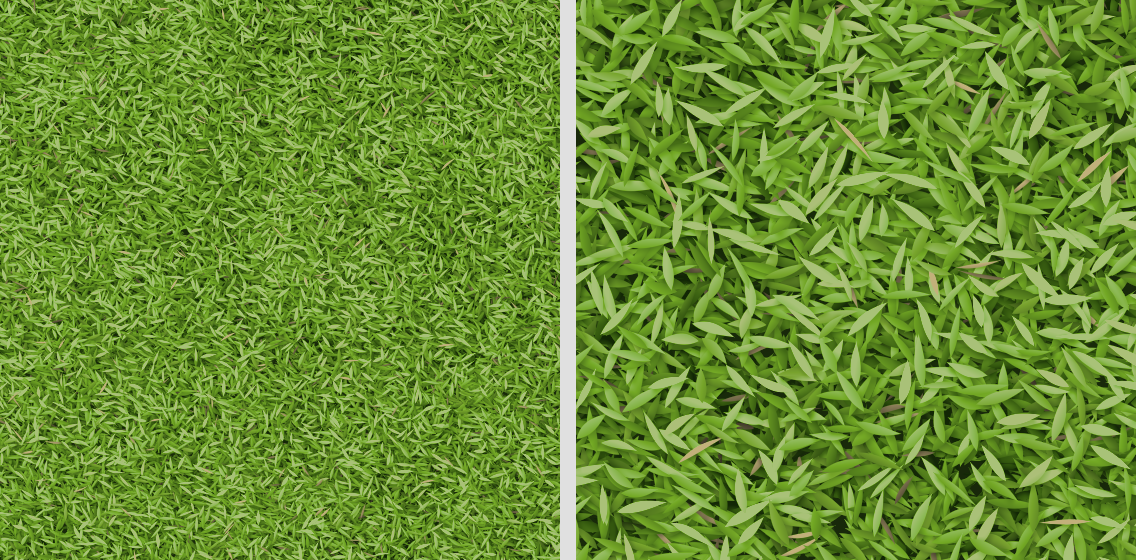
Left, the full canvas; right, a detail of the centre.
Reproduce this texture procedurally as a WebGL 2 fragment shader.

```glsl
#version 300 es
precision highp float;
// Dense short lawn seen from above: layered, tapered grass blades with a few dry ones.

#define CELLS 54.0          // grid cells across the canvas, one blade per cell and layer
#define LAYERS 12           // stacked blade layers, lowest first
#define HALF_LENGTH 0.0165  // longest half blade
#define HALF_WIDTH 0.0033   // widest half blade
#define LIGHT_FALLOFF 0.76  // light left after each layer
#define SHADOW 0.32         // strength of the shadow under a blade
#define PATCHINESS 0.14     // broad light and dark areas
#define DRY_SHARE 0.035     // part of the blades that are straw
#define LEAN 1.2            // favoured blade direction, radians
#define SPREAD 4.2          // range of directions, radians

uniform vec2 u_resolution;
out vec4 fragColor;

float hash(vec2 p) {
  return fract(sin(dot(p, vec2(12.9898, 78.233))) * 43758.5453);
}

vec4 hash4(vec2 p) {
  return vec4(hash(p), hash(p + 0.31), hash(p + 0.57), hash(p + 0.83));
}

float valueNoise(vec2 p) {
  vec2 i = floor(p), f = fract(p);
  f = f * f * (3.0 - 2.0 * f);
  return mix(mix(hash(i), hash(i + vec2(1, 0)), f.x),
             mix(hash(i + vec2(0, 1)), hash(i + vec2(1, 1)), f.x), f.y);
}

float ramp(float from, float to, float x) {
  return clamp((x - from) / (to - from), 0.0, 1.0);
}

// Colour of living grass from deep shade (0) to full light (1)
vec3 grassColor(float tone) {
  vec3 c = vec3(0.07, 0.15, 0.02);
  c = mix(c, vec3(0.19, 0.33, 0.05), ramp(0.04, 0.18, tone));
  c = mix(c, vec3(0.33, 0.50, 0.11), ramp(0.18, 0.42, tone));
  c = mix(c, vec3(0.45, 0.66, 0.14), ramp(0.42, 0.67, tone));
  c = mix(c, vec3(0.56, 0.73, 0.35), ramp(0.67, 0.86, tone));
  return mix(c, vec3(0.66, 0.76, 0.47), ramp(0.86, 1.0, tone));
}

// Paints one blade over surface, which holds (tone, dryness)
vec2 paintBlade(vec2 surface, vec2 toPixel, vec2 id, float height, float pixel) {
  vec4 look = hash4(id + 0.13);
  vec4 shape = hash4(id + 0.47);
  float angle = LEAN + SPREAD * (shape.x - 0.5);
  vec2 along = vec2(cos(angle), sin(angle));
  vec2 across = vec2(-along.y, along.x);

  float halfLength = HALF_LENGTH * mix(0.6, 1.0, shape.y);
  float isDry = step(look.x, DRY_SHARE);
  float halfWidth = HALF_WIDTH * mix(0.55, 1.0, shape.z) * (1.0 - 0.4 * isDry);
  float u = dot(toPixel, along) / halfLength;
  float bend = (shape.w - 0.5) * 0.003;
  float side = dot(toPixel, across) - bend * (u * u - 0.4);

  // Soft shadow, shifted away from the light
  float shadowSide = abs(side + dot(vec2(-0.001, 0.0012), across));
  float shadow = (1.0 - smoothstep(0.0, 2.2 * halfWidth, shadowSide))
               * (1.0 - smoothstep(0.6, 1.0, abs(u)));
  surface.x *= 1.0 - SHADOW * shadow;

  // Lens outline, broader toward the root
  float outline = halfWidth * (1.0 - u * u) * (1.0 - 0.3 * clamp(u, -1.0, 1.0));
  float cover = 1.0 - smoothstep(-pixel, pixel, abs(side) - outline);

  float tone = -0.04 + 0.62 * height + 0.68 * look.y;
  tone += 0.10 * clamp(side / halfWidth, -1.0, 1.0) + 0.08 * clamp(u, -1.0, 1.0);
  float dryness = max(isDry, 0.2 * pow(look.z, 4.0));
  return mix(surface, vec2(tone, dryness), cover);
}

void main() {
  float size = min(u_resolution.x, u_resolution.y);
  vec2 uv = gl_FragCoord.xy / size;
  float pixel = 0.7 / size;
  vec2 surface = vec2(0.03, 0.15);

  for (int layer = 0; layer < LAYERS; layer++) {
    float level = float(layer);
    float height = pow(LIGHT_FALLOFF, float(LAYERS - 1) - level);
    vec2 grid = uv * CELLS + vec2(hash(vec2(level, 3.7)), hash(vec2(level, 8.1)));
    vec2 cell = floor(grid);
    for (int y = -1; y <= 1; y++) {
      for (int x = -1; x <= 1; x++) {
        vec2 neighbor = cell + vec2(x, y);
        vec2 id = neighbor + level * vec2(37.0, 91.0);
        vec2 center = neighbor + vec2(hash(id), hash(id + 0.71));
        surface = paintBlade(surface, (grid - center) / CELLS, id, height, pixel);
      }
    }
  }

  // Broad patches of lighter and darker turf
  float patches = 0.65 * valueNoise(uv * 5.0 + 2.3) + 0.35 * valueNoise(uv * 13.0 + 7.9);
  float tone = clamp(surface.x + PATCHINESS * (patches - 0.5), 0.0, 1.0);

  vec3 straw = vec3(0.76, 0.69, 0.48) * (0.3 + 0.7 * tone);
  fragColor = vec4(mix(grassColor(tone), straw, surface.y), 1.0);
}
```
